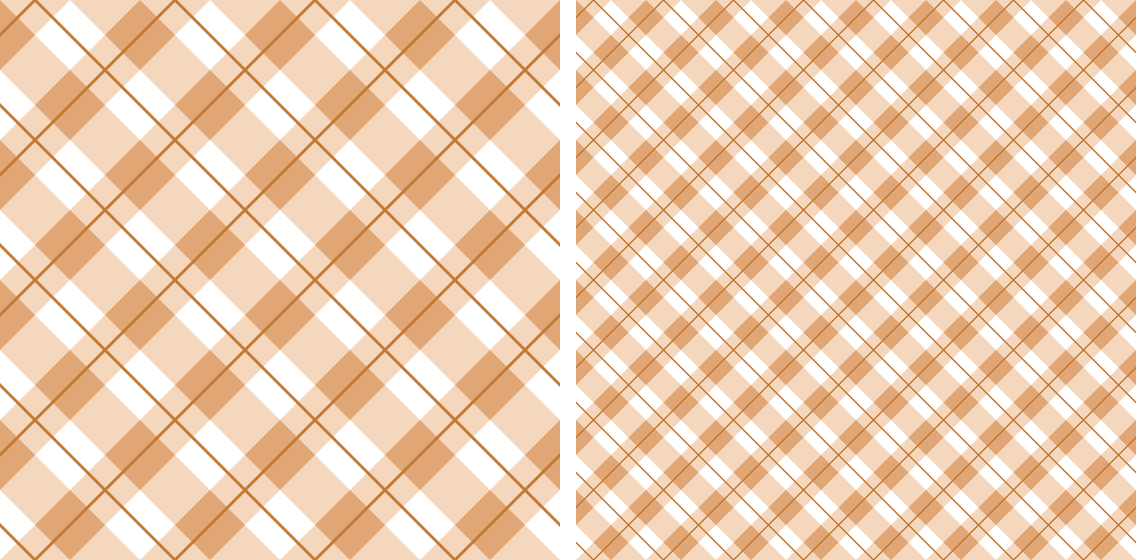
Left, the tile; right, the same tile 2 across and 2 down.
This pattern is drawn by a Shadertoy shader. Its source:

```glsl
// Diagonal gingham: two crossing sets of half-period bands, with a thin overcheck line.
// The canvas is turned into two diagonal coordinates that repeat four times per side;
// overlapping bands choose white, cream or tan, and narrow lines are laid on top.

// Distance from t to the nearest point n + 0.25, for whole n
vec2 distanceToLine(vec2 t) {
    return abs(fract(t + 0.25) - 0.5);
}

// Antialiased coverage, one pixel wide, of a signed distance that is positive inside
vec2 coverage(vec2 inside, float pixel) {
    return clamp(inside / pixel + 0.5, 0.0, 1.0);
}

void mainImage(out vec4 fragColor, in vec2 fragCoord) {
    vec2 uv = fragCoord / iResolution.xy;

    // Diagonal coordinates: x grows down-right, y grows up-right
    vec2 diagonal = 4.0 * vec2(uv.x - uv.y, uv.x + uv.y);
    float pixel = 4.0 * sqrt(2.0) / min(iResolution.x, iResolution.y);
    vec2 dist = distanceToLine(diagonal);

    // Bands: one set is centred on its lines, the other lies between them
    vec2 band = coverage(vec2(0.25 - dist.x, dist.y - 0.25), pixel);
    vec3 white = vec3(1.0);
    vec3 cream = vec3(0.957, 0.843, 0.741);
    vec3 tan_ = vec3(0.878, 0.651, 0.459);
    vec3 color = mix(mix(white, cream, band.x), mix(cream, tan_, band.x), band.y);

    // Thin overcheck lines
    vec2 line = coverage(0.0147 - dist, pixel);
    color = mix(color, vec3(0.765, 0.471, 0.2), max(line.x, line.y));

    fragColor = vec4(color, 1.0);
}
```
